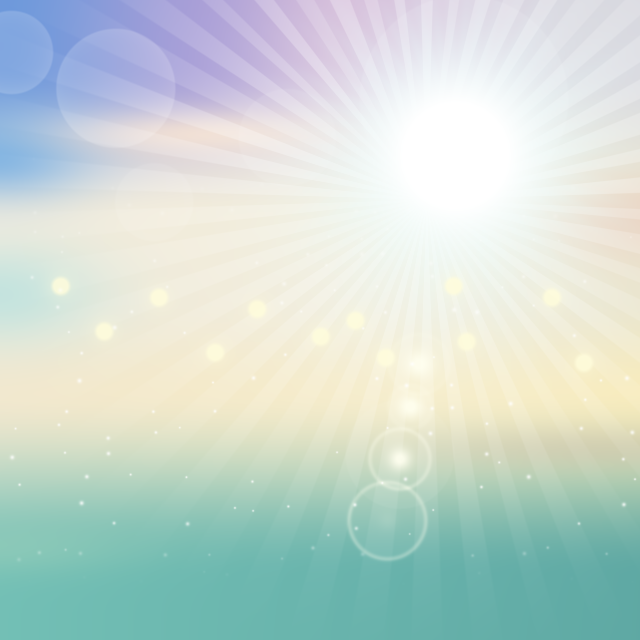
Give the GLSL for this background, as a three.js fragment shader.

```glsl
// Soft pastel seascape under a bright sunburst, with bokeh, lens ghosts and sparkles.
varying vec2 vUv;

const float TAU = 6.2831853;
const vec2 SUN = vec2(0.712, 0.757);
const vec2 RAY_ORIGIN = vec2(0.667, 0.688);
const float RAY_COUNT = 46.0;
const float RAY_STRENGTH = 0.32;
const float SUN_RADIUS = 0.165;
const float SPARKLE_CELLS = 26.0;
const float SPARKLE_DENSITY = 0.32;
const vec2 FLARE_START = vec2(0.655, 0.431);
const vec2 FLARE_END = vec2(0.605, 0.184);

const vec3 SKY_BLUE = vec3(0.43, 0.60, 0.86);
const vec3 SKY_VIOLET = vec3(0.65, 0.61, 0.84);
const vec3 SKY_PINK = vec3(0.82, 0.71, 0.84);
const vec3 SKY_PEARL = vec3(0.84, 0.84, 0.87);
const vec3 AZURE = vec3(0.47, 0.69, 0.89);
const vec3 PEACH = vec3(0.97, 0.89, 0.82);
const vec3 ROSE = vec3(0.91, 0.79, 0.72);
const vec3 AQUA = vec3(0.72, 0.88, 0.87);
const vec3 CREAM = vec3(0.96, 0.93, 0.87);
const vec3 CREAM_SHADE = vec3(0.91, 0.89, 0.79);
const vec3 SAND = vec3(0.95, 0.91, 0.81);
const vec3 SAND_GOLD = vec3(0.97, 0.92, 0.73);
const vec3 MAUVE = vec3(0.78, 0.72, 0.64);
const vec3 SEA_LIGHT = vec3(0.45, 0.75, 0.71);
const vec3 SEA_DEEP = vec3(0.37, 0.66, 0.64);
const vec3 SEA_MIST = vec3(0.62, 0.82, 0.73);
const vec3 HALO = vec3(0.89, 0.98, 0.98);
const vec3 HAZE = vec3(0.97, 0.98, 0.96);
const vec3 WARM_WHITE = vec3(1.0, 0.99, 0.86);

float hash(vec2 p) {
  vec3 q = fract(vec3(p.xyx) * 0.1031);
  q += dot(q, q.yzx + 33.33);
  return fract((q.x + q.y) * q.z);
}

float patchAt(vec2 p, vec2 center, vec2 size) {
  vec2 q = (p - center) / size;
  return exp(-dot(q, q));
}

float glow(float d, float radius) {
  return exp(-d * d / (radius * radius));
}

// Translucent disc with a slightly brighter rim.
float bokeh(vec2 p, vec2 center, float radius) {
  float d = distance(p, center) - radius;
  return smoothstep(0.002, -0.002, d) * (0.75 + 0.4 * exp(d * 60.0));
}

// Sea, shore, haze and sky blended bottom to top.
vec3 backdrop(vec2 p) {
  vec3 c = mix(SEA_LIGHT, SEA_DEEP, p.x);
  c = mix(c, mix(SAND, SAND_GOLD, p.x), smoothstep(0.1, 0.39, p.y));
  c = mix(c, mix(CREAM, CREAM_SHADE, p.x), smoothstep(0.38, 0.54, p.y));
  vec3 sky = mix(SKY_BLUE, SKY_VIOLET, smoothstep(0.0, 0.33, p.x));
  sky = mix(sky, SKY_PINK, smoothstep(0.28, 0.55, p.x));
  sky = mix(sky, SKY_PEARL, smoothstep(0.55, 0.95, p.x));
  c = mix(c, sky, smoothstep(0.66, 0.9, p.y));
  c = mix(c, AZURE, 0.9 * patchAt(p, vec2(0.0, 0.76), vec2(0.14, 0.07)));
  c = mix(c, PEACH, 0.85 * patchAt(p, vec2(0.32, 0.79), vec2(0.22, 0.035)));
  c = mix(c, AQUA, 0.8 * patchAt(p, vec2(0.0, 0.54), vec2(0.16, 0.08)));
  c = mix(c, ROSE, 0.8 * patchAt(p, vec2(1.0, 0.66), vec2(0.17, 0.07)));
  c = mix(c, MAUVE, 0.4 * patchAt(p, vec2(0.92, 0.3), vec2(0.28, 0.035)));
  return mix(c, SEA_MIST, 0.45 * patchAt(p, vec2(0.0, 0.14), vec2(0.22, 0.04)));
}

float rays(vec2 p) {
  vec2 q = p - RAY_ORIGIN;
  float a = (atan(q.y, q.x) / TAU + 0.5) * RAY_COUNT;
  float h = hash(vec2(floor(a), 7.0));
  float edge = abs(fract(a) - 0.5) - mix(0.17, 0.34, h);
  float fade = 1.0 - smoothstep(0.2, 0.76, length(q));
  float lift = mix(0.55, 1.0, smoothstep(0.25, 0.75, p.y));
  return smoothstep(0.03, -0.03, edge) * fade * lift * mix(0.6, 1.0, fract(h * 7.0));
}

// Two staggered rows of small lights.
float orbs(vec2 p) {
  float light = 0.0;
  for (int i = 0; i < 6; i++) {
    float n = float(i);
    float wave = sin(n * 0.85);
    vec2 upper = vec2(0.095 + 0.1535 * n, 0.553 - 0.018 * mod(n, 4.0));
    vec2 lower = vec2(0.163 + 0.1406 * n + 0.058 * wave * wave, 0.482 - 0.004 * n - 0.029 * mod(n, 2.0));
    float d = min(distance(p, upper), distance(p, lower));
    light += 0.8 * smoothstep(0.018, 0.009, d) + 0.35 * glow(d, 0.022);
  }
  return min(light, 1.0);
}

// Bright cores and thin rings along the lens axis.
float lensGhosts(vec2 p) {
  float light = 0.0;
  for (int i = 0; i < 4; i++) {
    float n = float(i);
    float d = distance(p, mix(FLARE_START, FLARE_END, 0.24 * n + 0.03 * n * n));
    float radius = 0.034 + 0.013 * abs(n - 1.0);
    float core = n < 2.5 ? 1.0 : 0.1;
    light += core * glow(d, 0.021 - 0.002 * n);
    light += (0.15 + 0.2 * step(1.5, n)) * glow(d - radius, 0.0035);
    light += 0.08 * smoothstep(radius, radius - 0.004, d);
  }
  return min(light, 1.0);
}

float sparkles(vec2 p) {
  vec2 cell = floor(p * SPARKLE_CELLS);
  vec2 offset = 0.2 + 0.6 * vec2(hash(cell + 3.0), hash(cell + 41.0));
  float d = length(fract(p * SPARKLE_CELLS) - offset) / SPARKLE_CELLS;
  float h = hash(cell + 87.0);
  float zone = smoothstep(0.08, 0.22, p.y) * (1.0 - smoothstep(0.38, 0.8, p.y));
  return step(h, SPARKLE_DENSITY) * zone * glow(d, mix(0.0015, 0.0035, hash(cell + 19.0)));
}

void main() {
  vec2 p = vUv;
  vec3 c = backdrop(p);
  c = mix(c, HAZE, 0.62 * glow(distance(p, vec2(0.67, 0.67)), 0.28));
  c = mix(c, vec3(1.0), RAY_STRENGTH * rays(p));

  // Large pale discs
  float discs = bokeh(p, vec2(0.018, 0.918), 0.065) + bokeh(p, vec2(0.181, 0.862), 0.093);
  discs += 0.5 * (bokeh(p, vec2(0.449, 0.785), 0.076) + bokeh(p, vec2(0.241, 0.684), 0.061));
  discs += 0.6 * bokeh(p, vec2(0.725, 0.844), 0.163) + 0.3 * bokeh(p, vec2(0.625, 0.29), 0.085);
  c = mix(c, vec3(1.0), 0.16 * discs);

  // Sun with a finely streaked halo
  vec2 q = p - SUN;
  float streak = 0.5 + 0.5 * sin(atan(q.y, q.x) * 37.0) * sin(atan(q.y, q.x) * 23.0 + 1.0);
  float d = length(q);
  c = mix(c, HALO, 0.9 * glow(d, SUN_RADIUS * (1.0 + 0.18 * streak)));
  c = mix(c, vec3(1.0), min(1.0, 1.7 * glow(d, SUN_RADIUS * 0.68)));

  c = mix(c, WARM_WHITE, 0.85 * orbs(p));
  c = mix(c, vec3(1.0, 1.0, 0.94), 0.9 * lensGhosts(p));
  c = mix(c, vec3(1.0), 0.75 * sparkles(p));
  gl_FragColor = vec4(c, 1.0);
}
```
